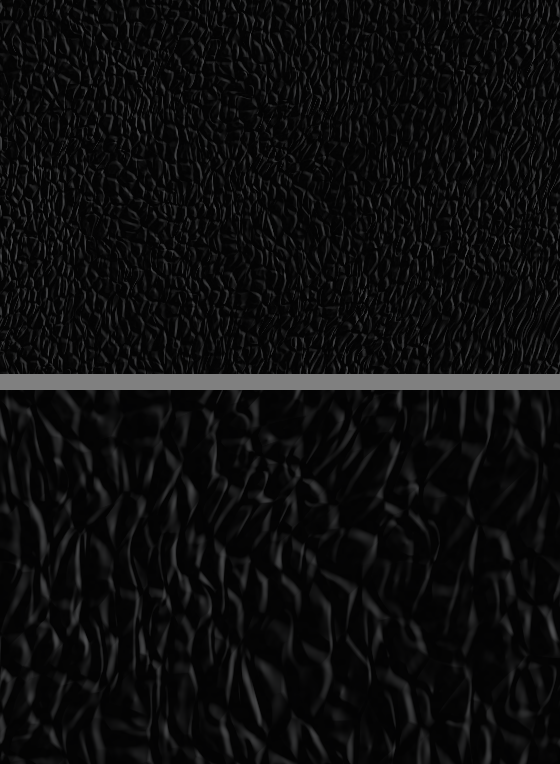
Top, the full canvas; bottom, a detail of the centre.
A WebGL 2 fragment shader for this texture:

```glsl
#version 300 es
precision highp float;
// Black pebbled leather under a low side light.

uniform vec2 u_resolution;
out vec4 outColor;

const vec2 CELL_DENSITY = vec2(37.0, 26.0);  // pebbles per canvas height
const vec2 LIGHT_DIR = vec2(0.87, 0.49);
const float JITTER = 0.92;
const float CREASE_WIDTH = 0.52;
const float WARP = 0.009;
const float GRAIN_HEIGHT = 0.16;
const float SLOPE_STEP = 0.0016;
const float SLOPE_SCALE = 170.0;
const float SLOPE_BIAS = 0.07;
const float SHEEN_GAIN = 0.27;
const float SHEEN_POWER = 1.4;
const float SHEEN_LIMIT = 0.34;
const vec3 SHADOW = vec3(0.013, 0.013, 0.014);
const vec3 SHEEN_TINT = vec3(0.99, 1.0, 1.015);

vec2 hash2(vec2 p) {
    vec3 q = fract(vec3(p.xyx) * vec3(0.1031, 0.103, 0.0973));
    q += dot(q, q.yzx + 33.33);
    return fract((q.xx + q.yz) * q.zy);
}

float valueNoise(vec2 p) {
    vec2 i = floor(p), f = fract(p);
    f = f * f * (3.0 - 2.0 * f);
    float low = mix(hash2(i).x, hash2(i + vec2(1, 0)).x, f.x);
    float high = mix(hash2(i + vec2(0, 1)).x, hash2(i + vec2(1, 1)).x, f.x);
    return mix(low, high, f.y);
}

// Gap between the two nearest cell centres: zero along the creases
float creaseDistance(vec2 p) {
    vec2 cell = floor(p), f = fract(p);
    float nearest = 8.0, second = 8.0;
    for (int y = -1; y <= 1; y++) {
        for (int x = -1; x <= 1; x++) {
            vec2 offset = vec2(x, y);
            vec2 centre = offset + 0.5 + JITTER * (hash2(cell + offset + 50.0) - 0.5);
            float d = length(centre - f);
            second = min(second, max(nearest, d));
            nearest = min(nearest, d);
        }
    }
    return second - nearest;
}

// Stretched pebbles whose rows climb towards the right
vec2 hideCoords(vec2 p) {
    vec2 wander = vec2(valueNoise(p * 19.0), valueNoise(p * 19.0 + 71.0)) - 0.5;
    vec2 sway = vec2(valueNoise(p * 4.0 + 13.0), valueNoise(p * 4.0 + 37.0)) - 0.5;
    float right = max(p.x - 0.6, 0.0);
    p += wander * WARP * 2.0 + sway * 0.06;
    p.y -= 0.45 * right * right;
    p.x -= 0.12 * p.y;
    return p * CELL_DENSITY;
}

float leatherHeight(vec2 p) {
    vec2 q = hideCoords(p);
    float pebble = smoothstep(0.0, CREASE_WIDTH, creaseDistance(q));
    float swell = 0.7 + 0.5 * valueNoise(q * 0.9 + 9.0);
    float grain = valueNoise(q * 3.1 + 21.0) + 0.4 * valueNoise(q * 6.5 + 5.0);
    float wrinkle = abs(valueNoise(q * vec2(1.7, 1.1) + 90.0) - 0.5);
    return pebble * swell + GRAIN_HEIGHT * grain + 0.35 * smoothstep(0.0, 0.16, wrinkle);
}

// Broad folds that catch more or less light
float foldLight(vec2 p) {
    float broad = valueNoise(vec2(p.x * 3.2 - p.y * 1.2, p.y * 1.3) + 4.0);
    float edges = smoothstep(0.25, 0.85, abs(p.x - 0.68));
    return 0.72 + 0.4 * broad + 0.25 * edges;
}

void main() {
    vec2 p = gl_FragCoord.xy / u_resolution.y;

    // Slope of the surface towards the light
    vec2 reach = LIGHT_DIR * SLOPE_STEP;
    float drop = leatherHeight(p - reach) - leatherHeight(p + reach);
    float slope = drop / (2.0 * SLOPE_STEP * SLOPE_SCALE);

    // Broken sheen on the lit flanks
    float facing = max(slope + SLOPE_BIAS, 0.0);
    float broken = 0.6 + 0.8 * valueNoise(p * 95.0 + 17.0);
    float sheen = SHEEN_GAIN * pow(facing, SHEEN_POWER) * broken * foldLight(p);
    sheen = SHEEN_LIMIT * (1.0 - exp(-sheen / SHEEN_LIMIT));

    // Fine pores
    float pores = 0.008 * (valueNoise(p * 210.0) - 0.4);
    outColor = vec4(max(SHADOW + SHEEN_TINT * sheen + pores, 0.0), 1.0);
}
```
